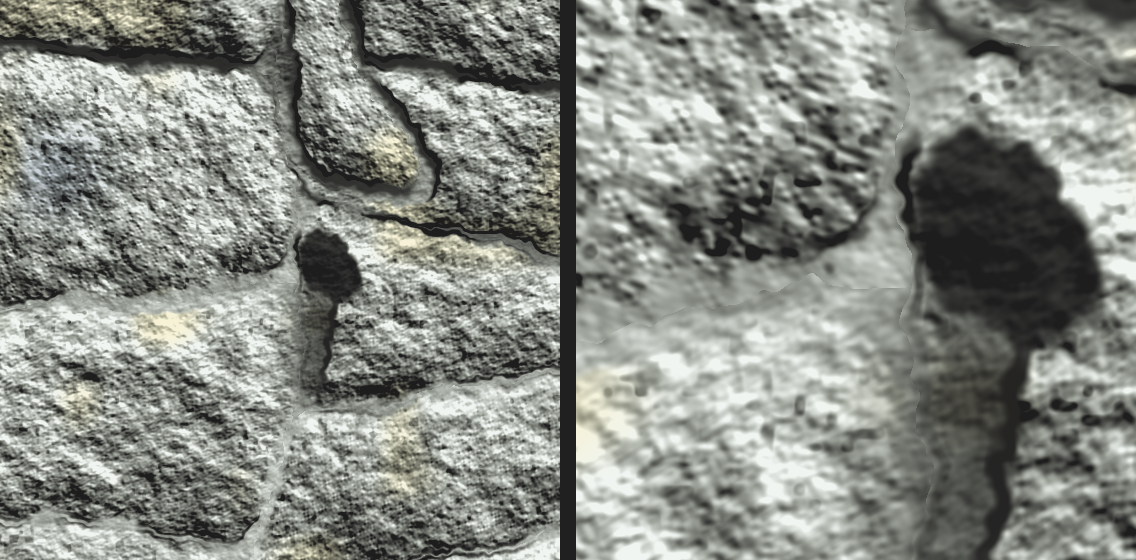
Left, the full canvas; right, a detail of the centre.
Reproduce this texture procedurally as a Shadertoy shader.

```glsl
// A rough rubble wall: two columns of tilted stone courses, a wedge stone
// and a dark hollow between them. Stones are rounded distance fields; each has
// its own grain direction, lit from the upper right, with shadows in the joints.

#define ROUNDING 0.075
#define JOINT 0.012
#define GRAIN 0.25
#define GRAIN_SCALE 19.0
#define GRAIN_STRETCH 1.3
#define SPECKLE 0.3
#define EDGE_LIGHT 8.0
#define COURSE_FADE 0.27
#define STONE_TONE 0.575
#define MORTAR_TONE 0.72
#define LIGHT normalize(vec2(0.45, 0.9))

float hash(vec2 p) {
    vec3 q = fract(p.xyx * vec3(0.1031, 0.1030, 0.0973));
    q += dot(q, q.yzx + 33.33);
    return fract((q.x + q.y) * q.z);
}

float noise(vec2 p) {
    vec2 i = floor(p), f = fract(p);
    f = f * f * (3.0 - 2.0 * f);
    return mix(mix(hash(i), hash(i + vec2(1, 0)), f.x),
               mix(hash(i + vec2(0, 1)), hash(i + vec2(1, 1)), f.x), f.y);
}

// Surface relief stretched along an angle; octaves are similarly steep
float relief(vec2 p, float angle) {
    float sum = 0.0, scale = GRAIN_SCALE;
    for (int i = 0; i < 5; i++) {
        float a = angle + 0.35 * (float(i) - 2.0);
        vec2 along = vec2(cos(a), sin(a));
        vec2 q = vec2(dot(p, along) / GRAIN_STRETCH, dot(p, vec2(-along.y, along.x)));
        sum += (0.8 + 0.12 * float(i)) * noise(q * scale + float(i) * 17.3) / scale;
        scale *= 1.9;
    }
    return sum;
}

float patches(vec2 p) {
    return 0.5 * noise(p * 6.0) + 0.3 * noise(p * 13.0 + 5.0) + 0.2 * noise(p * 31.0 + 9.0);
}

// Height of the joint below course i
float courseEdge(bool right, float i, float x) {
    return right ? 0.295 * i + 0.28 * cos(1.5 * (i - 0.4)) * (x - 0.75)
                 : 0.05 + 0.42 * i - 0.1 * cos(3.14159 * i) * (x - 0.25);
}

float roundedCorner(vec2 inset) {
    return ROUNDING - length(max(ROUNDING - inset, 0.0));
}

// x: distance inside a stone, y: relative height in it, z: grain angle
vec3 stones(vec2 p) {
    float low = max(0.4 - p.y, 0.0);
    float spine = 0.53 - 0.7 * low * low - 0.03 * smoothstep(0.6, 0.9, p.y);
    bool right = p.x > spine;
    float below = -9.0, above = 9.0, course = 0.0;
    for (int i = -1; i < 6; i++) {
        float edge = courseEdge(right, float(i), p.x);
        if (edge <= p.y) { below = edge; course = float(i); }
        else above = min(above, edge);
    }
    float width = JOINT * (0.4 + 1.2 * noise(p * 8.0 + 3.0));
    float d = roundedCorner(vec2(abs(p.x - spine), min(p.y - below, above - p.y))) - width;
    float rise = (p.y - below) / (above - below);
    float angle = right ? 0.3 - 0.28 * course : (course == 1.0 ? 2.1 : -0.15);

    // Wedge stone, widening downwards
    float drop = 1.0 - p.y;
    float side = 0.041 + 0.18 * drop - abs(p.x - 0.55 - 0.34 * drop);
    float wedge = roundedCorner(vec2(side, p.y - 0.66));
    if (wedge > 0.0) { rise = 0.3 + (p.y - 0.66) / 0.7; angle = 1.9; }
    return vec3(max(min(d, -wedge - 0.03), wedge), rise, angle);
}

void mainImage(out vec4 fragColor, in vec2 fragCoord) {
    vec2 uv = fragCoord / iResolution.xy;
    vec2 wobble = vec2(noise(uv * 9.0), noise(uv * 9.0 + 40.0)) - 0.5;
    vec2 chips = vec2(noise(uv * 38.0 + 7.0), noise(uv * 38.0 + 70.0)) - 0.5;
    vec2 crumbs = vec2(noise(uv * 95.0 + 3.0), noise(uv * 95.0 + 30.0)) - 0.5;
    vec2 p = uv + 0.035 * wobble + 0.015 * chips + 0.008 * crumbs;

    vec3 stone = stones(p);
    float lightward = stones(p + 0.022 * LIGHT).x;
    float mortar = 1.0 - smoothstep(-0.004, 0.007, stone.x);
    float upper = smoothstep(0.45, 0.7, uv.y);
    float reach = 0.0014;
    float lit = (relief(uv - reach * LIGHT, stone.z) - relief(uv + reach * LIGHT, stone.z)) / (2.0 * reach);
    float mottle = patches(uv) - 0.5;
    float speckle = 0.6 * noise(uv * 155.0) + 0.4 * noise(uv.yx * 83.0) - 0.5;

    // Stone faces: pale smooth ledges, dark undersides, grain and pits
    float ledge = smoothstep(0.72, 1.0, stone.y) * (1.0 - upper);
    float tone = STONE_TONE + COURSE_FADE * (stone.y - 0.47) + 0.45 * mottle + 0.07 * ledge;
    tone += (GRAIN * lit + SPECKLE * speckle) * (1.0 - 0.45 * ledge);
    tone += EDGE_LIGHT * clamp(stone.x - lightward, -0.025, 0.014);
    tone -= 0.42 * smoothstep(0.62, 0.9, noise(uv * vec2(105.0, 120.0) + 8.0)) * noise(uv * 24.0);
    vec2 worn = (uv - vec2(0.36, 0.54)) / vec2(0.05, 0.09);
    tone += 0.22 * exp(-dot(worn, worn));

    // Mortar: pale below, deeply shadowed in the upper joints
    float bed = MORTAR_TONE + 0.1 * lit + 0.15 * speckle + 0.3 * mottle;
    bed -= 0.17 * upper + 0.2 * smoothstep(0.78, 0.9, uv.y);
    float shade = smoothstep(-0.008, 0.006, lightward);
    bed = mix(bed, 0.08, shade * mix(0.15, 0.95, upper));
    tone = mix(tone, bed, mortar);
    float seam = 1.0 - smoothstep(0.001, 0.006, abs(stone.x + 0.002));
    tone -= 0.5 * seam * shade * smoothstep(0.25, 0.6, noise(uv * 14.0 + 2.0));

    // Shaded recess left of a crack, and the hollow above it
    float crack = 0.60 - 0.22 * (0.47 - p.y) - p.x;
    float span = smoothstep(0.24, 0.36, p.y) * (1.0 - smoothstep(0.44, 0.52, p.y));
    float shadow = smoothstep(-0.004, 0.004, crack) * (1.0 - smoothstep(0.01, 0.13, crack));
    tone = mix(tone, 0.2 + 0.06 * lit + 0.1 * speckle, 0.95 * shadow * span);
    tone = mix(tone, 0.05, span * (1.0 - smoothstep(0.002, 0.01, abs(crack))));
    vec2 pit = p - vec2(0.583, 0.525);
    pit.x += 0.25 * pit.y;
    float hollow = length(pit / vec2(0.046 - 0.2 * pit.y, 0.062));
    tone = mix(tone, 0.06 + 0.04 * lit + 0.08 * speckle, 1.0 - smoothstep(0.8, 1.1, hollow));

    // Greenish grey, with faint ochre and bluish stains
    tone = clamp(tone, 0.02, 1.0);
    vec3 color = mix(vec3(0.10, 0.095, 0.10), vec3(0.94, 0.96, 0.945), tone);
    color += vec3(0.0, 0.01, -0.015) * 4.0 * tone * (1.0 - tone);
    float ochre = smoothstep(0.6, 0.9, noise(uv * 7.0 + 21.0)) * (1.0 - mortar);
    color *= mix(vec3(1.0), vec3(1.03, 0.99, 0.89), ochre);
    vec2 stain = (uv - vec2(0.1, 0.69)) / vec2(0.09, 0.08);
    color *= mix(vec3(1.0), vec3(0.83, 0.85, 0.91), exp(-dot(stain, stain)));
    fragColor = vec4(color, 1.0);
}
```
